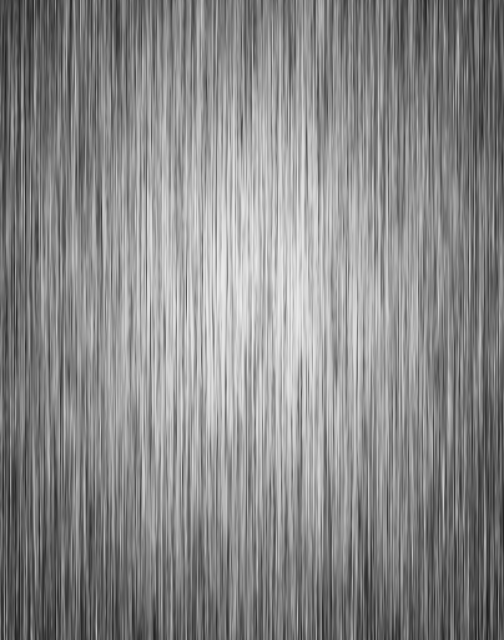
Give the GLSL for this texture, as a Shadertoy shader.

```glsl
// Vertically brushed grey metal lit by a soft oval glow near the centre.
// Hairline columns of noise, stretched along y with staggered streak ends,
// are added to a Gaussian light falloff.
#define GLOW_CENTER vec2(0.5, 0.535)
#define GLOW_RADIUS vec2(0.5, 0.53)
#define GLOW_FALLOFF 1.1
#define EDGE_LEVEL 0.235
#define GLOW_LEVEL 0.55
#define HAIRLINE_COLUMNS 404.0
#define MEDIUM_COLUMNS 260.0
#define EDGE_CONTRAST 1.15
#define GLOW_CONTRAST 1.05
#define SPARKLE_SKEW 4.0

float hash(vec2 p) {
    vec3 q = fract(p.xyx * vec3(0.1031, 0.1030, 0.0973));
    q += dot(q, q.yzx + 33.33);
    return fract((q.x + q.y) * q.z);
}

// Smooth noise along one column; each column has its own offset and length.
float columnNoise(float column, float y, float rows, float seed) {
    float stretch = mix(0.6, 1.4, hash(vec2(column, seed + 7.0)));
    float t = y * rows * stretch + 20.0 * hash(vec2(column, seed));
    float cell = floor(t);
    float a = hash(vec2(column + seed * 513.0, cell + 40.0));
    float b = hash(vec2(column + seed * 513.0, cell + 41.0));
    return mix(a, b, smoothstep(0.0, 1.0, t - cell)) - 0.5;
}

// Blend neighbouring column centres, fading layers too fine for the canvas.
float streaks(vec2 uv, float columns, float rows, float seed) {
    float x = uv.x * columns + 0.5;
    float column = floor(x);
    float left = columnNoise(column, uv.y, rows, seed);
    float right = columnNoise(column + 1.0, uv.y, rows, seed);
    float visible = smoothstep(0.4, 1.0, iResolution.x / columns);
    return visible * mix(left, right, smoothstep(0.0, 1.0, x - column));
}

void mainImage(out vec4 fragColor, in vec2 fragCoord) {
    vec2 uv = fragCoord / iResolution.xy;

    // Oval light falloff
    vec2 d = (uv - GLOW_CENTER) / GLOW_RADIUS;
    float glow = exp(-GLOW_FALLOFF * dot(d, d));
    float light = EDGE_LEVEL + GLOW_LEVEL * glow;

    // Brushed grain: long hairlines, shorter scratches and fine breaks
    float grain = 0.28 * streaks(uv, HAIRLINE_COLUMNS, 7.0, 1.0)
                + 0.22 * streaks(uv, HAIRLINE_COLUMNS, 15.0, 2.0)
                + 0.10 * streaks(uv, HAIRLINE_COLUMNS, 48.0, 3.0)
                + 0.15 * streaks(uv, MEDIUM_COLUMNS, 7.0, 4.0);

    // Sparse bright lines in the dark rim, sparse dark lines in the glow
    grain += SPARKLE_SKEW * (0.45 - glow) * (grain * grain - 0.01);

    float grey = light + mix(EDGE_CONTRAST, GLOW_CONTRAST, glow) * grain;
    fragColor = vec4(vec3(clamp(grey, 0.0, 1.0)), 1.0);
}
```
